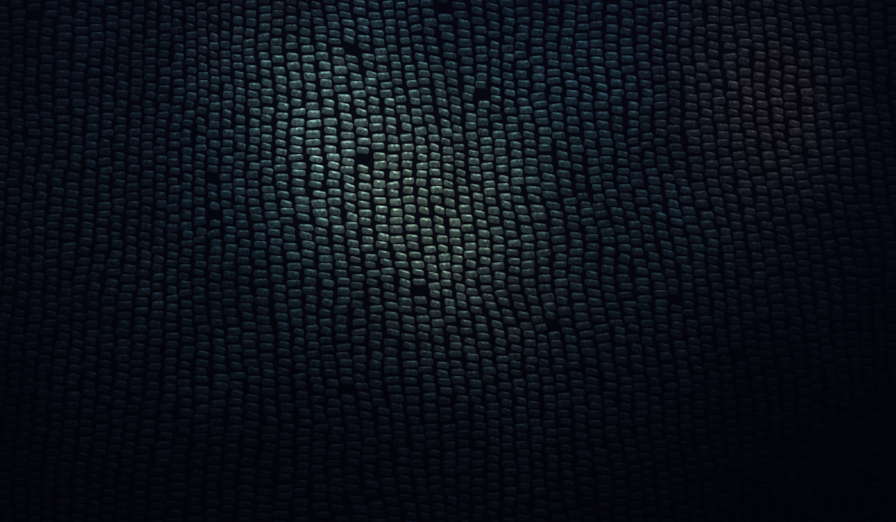
Give the GLSL for this texture, as a Shadertoy shader.

```glsl
// Dark reptile leather: staggered columns of small rounded scales under a soft light.
// A warped grid places jittered rounded boxes; each gets grain and a lit upper rim,
// then broad teal, pale and warm glows colour them over a navy ground.

const float ASPECT = 1.718;                     // width of the layout in canvas heights
const vec2 PITCH = vec2(0.0284, 0.0172);        // column and row spacing
const vec2 HALF_SIZE = vec2(0.0112, 0.0066);    // half extent of one scale
const float CORNER = 0.0042;
const float JITTER = 0.20;
const float TILT = 0.40;
const float MISSING = 0.004;                    // share of scales left out
const float GRAIN_FREQ = 230.0;
const vec3 GROUND = vec3(0.012, 0.013, 0.046);
const vec3 TEAL = vec3(0.105, 0.190, 0.200);
const vec3 PALE = vec3(0.230, 0.250, 0.190);
const vec3 OLIVE = vec3(0.090, 0.085, 0.030);
const vec3 WARM = vec3(0.085, 0.042, 0.025);

vec2 hash22(vec2 p) {
    vec3 a = fract(p.xyx * vec3(0.1031, 0.1030, 0.0973));
    a += dot(a, a.yzx + 33.33);
    return fract((a.xx + a.yz) * a.zy);
}

float valueNoise(vec2 p) {
    vec2 i = floor(p), f = fract(p);
    f = f * f * (3.0 - 2.0 * f);
    float low = mix(hash22(i).x, hash22(i + vec2(1, 0)).x, f.x);
    float high = mix(hash22(i + vec2(0, 1)).x, hash22(i + vec2(1, 1)).x, f.x);
    return mix(low, high, f.y);
}

float roundedBox(vec2 p, vec2 halfSize, float radius) {
    vec2 q = abs(p) - halfSize + radius;
    return length(max(q, 0.0)) + min(max(q.x, q.y), 0.0) - radius;
}

vec2 rotate(vec2 p, float angle) {
    float c = cos(angle), s = sin(angle);
    return vec2(c * p.x + s * p.y, c * p.y - s * p.x);
}

// Soft elliptical falloff around a centre, turned by an angle.
float glow(vec2 p, vec2 centre, vec2 radius, float angle) {
    vec2 q = rotate(p - centre, angle) / radius;
    return exp(-dot(q, q));
}

// Bends the columns: they lean left on the left side and right elsewhere.
vec2 bendHide(vec2 p) {
    float lean = mix(-0.07, 0.11, smoothstep(0.15, 0.85, p.x));
    vec2 q = p + vec2(lean * (p.y - 0.6), 0.025 * p.x);
    q.x += 0.022 * (valueNoise(p * 4.0 + 7.0) - 0.5);
    q += 0.011 * (vec2(valueNoise(p * 11.0), valueNoise(p * 11.0 + 40.0)) - 0.5);
    return q;
}

// Returns distance, position inside the nearest scale (-1..1) and its random value.
vec4 nearestScale(vec2 p) {
    vec2 grid = p / PITCH;
    vec4 best = vec4(1.0, 0.0, 0.0, 0.0);
    for (int i = -1; i <= 1; i++) {
        float column = floor(grid.x) + float(i);
        float shift = 0.5 * mod(column, 2.0) + 0.35 * hash22(vec2(column, 91.0)).x;
        for (int j = -1; j <= 1; j++) {
            float row = floor(grid.y - shift) + float(j);
            vec2 id = vec2(column, row) + 200.0;
            vec2 rnd = hash22(id);
            vec2 shape = hash22(id + 517.0);
            if (shape.y < MISSING) continue;
            vec2 centre = vec2(column, row + shift) + 0.5 + JITTER * (rnd - 0.5);
            vec2 local = rotate((grid - centre) * PITCH, TILT * (shape.x - 0.5) - 0.08);
            vec2 size = HALF_SIZE * (0.88 + 0.24 * shape);
            float d = roundedBox(local, size, CORNER);
            if (d < best.x) best = vec4(d, local / size, rnd.x);
        }
    }
    return best;
}

vec3 lightAt(vec2 p) {
    vec3 light = TEAL * 0.85 * glow(p, vec2(0.73, 0.70), vec2(0.62, 0.48), -0.15);
    light += TEAL * 0.25 * glow(p, vec2(1.10, 0.86), vec2(0.60, 0.36), 0.0);
    light += PALE * glow(p, vec2(0.74, 0.66), vec2(0.30, 0.155), -0.85);
    light += OLIVE * glow(p, vec2(0.86, 0.61), vec2(0.22, 0.22), 0.0);
    light += WARM * glow(p, vec2(1.46, 0.81), vec2(0.15, 0.19), 0.0);
    return light + vec3(0.006, 0.010, 0.016);
}

void mainImage(out vec4 fragColor, in vec2 fragCoord) {
    vec2 uv = fragCoord / iResolution.xy;
    vec2 p = vec2(uv.x * ASPECT, uv.y);
    float edge = 0.0005 + 0.7 / iResolution.y;

    vec4 scale = nearestScale(bendHide(p));
    float cover = 1.0 - smoothstep(-edge, edge, scale.x);

    // Rough body, darker below, with a broken bright rim above.
    float grain = valueNoise(p * GRAIN_FREQ);
    float body = (0.45 + 0.45 * grain) * (0.90 + 0.25 * scale.z) * (0.80 + 0.35 * scale.w);
    float rim = smoothstep(0.15, 0.70, scale.z) * smoothstep(1.1, 0.3, abs(scale.y - 0.1));
    float shade = body + rim * (0.35 + 0.65 * grain);

    // Light varies in slow patches across the hide and fades to the lower right.
    vec3 light = lightAt(p) * (0.75 + 0.5 * valueNoise(p * 7.0 + 13.0));
    light *= 1.0 - 0.5 * smoothstep(0.9, 1.7, p.x) * smoothstep(0.6, 0.1, p.y);
    vec3 ground = GROUND * (0.75 + 0.4 * uv.y) + 0.06 * light;
    vec3 color = ground + light * shade * cover;
    fragColor = vec4(color, 1.0);
}
```
